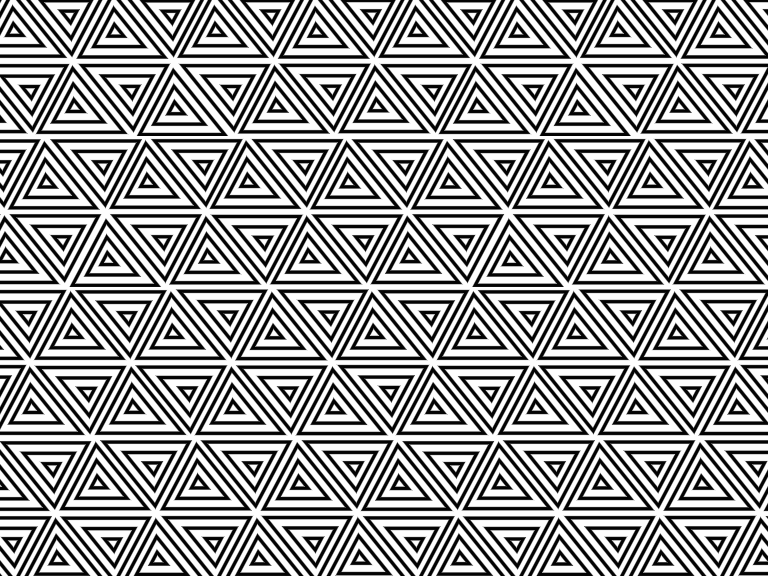
A Shadertoy shader for this pattern:

```glsl
// Rows of nested black triangle outlines on white, slanted and slightly uneven.

const vec2 CELL = vec2(100.7, 75.4);  // repeat size, with the canvas 576 units high
const float LEAN = 40.0;              // sideways run of a left edge over one row

vec2 hash22(vec2 p) {
    vec3 q = fract(p.xyx * vec3(0.1031, 0.1030, 0.0973));
    q += dot(q, q.yzx + 33.33);
    return fract((q.xx + q.yz) * q.zy);
}

// Signed distance to a mitred triangle scaled about its inner centre (y down).
float triangleDistance(vec2 q, vec2 centre, float scale) {
    vec2 leftNormal = normalize(vec2(-CELL.y, -LEAN));
    vec2 rightNormal = normalize(vec2(CELL.y, LEAN - CELL.x));
    float left = dot(leftNormal, q) + scale * dot(leftNormal, centre);
    float right = dot(rightNormal, q) + scale * dot(rightNormal, centre);
    float base = q.y - scale * (CELL.y - centre.y);
    return max(base, max(left, right));
}

// Horizontal start of a row: steady lean plus a slip at every second row.
float rowStart(float row) {
    return 12.0 - LEAN * row + 4.6 * floor(row * 0.5) + 7.3 * step(1.5, row);
}

void mainImage(out vec4 fragColor, in vec2 fragCoord) {
    float pixel = 576.0 / iResolution.y;
    vec2 p = vec2(fragCoord.x, iResolution.y - fragCoord.y) * pixel;

    // Skewed cell, split along its diagonal into an up and a down triangle
    float y = (p.y + 14.4) / CELL.y;
    float row = floor(y);
    float down = y - row;
    float x = (p.x - rowStart(row) + LEAN * down) / CELL.x;
    float col = floor(x);
    float across = x - col;
    bool pointsUp = across < down;

    // Local position from the apex; down triangles are turned half a circle
    vec2 q = vec2(across * CELL.x - LEAN * down, down * CELL.y);
    if (!pointsUp) q = vec2(CELL.x - LEAN, CELL.y) - q;

    // Small placement errors recur every four columns
    float slot = mod(col, 4.0);
    vec2 wobble = hash22(vec2(slot + (pointsUp ? 0.0 : 4.0), row) + 7.0) - 0.5;
    bool dropped = pointsUp && slot == 2.0 && (row == 1.0 || row == 3.0);
    if (dropped) wobble.y = 2.6;

    vec2 centre = vec2(1.7, 0.6 * CELL.y);
    q -= centre + wobble;

    // Three nested outlines of equal stroke width
    float ink = 0.0;
    for (int i = 0; i < 3; i++) {
        float d = triangleDistance(q, centre, 0.91 - 0.345 * float(i));
        float stroke = abs(d + 1.73) - 1.73;
        ink = max(ink, 1.0 - smoothstep(-0.8 * pixel, 0.8 * pixel, stroke));
    }

    fragColor = vec4(vec3(mix(0.995, 0.01, ink)), 1.0);
}
```
